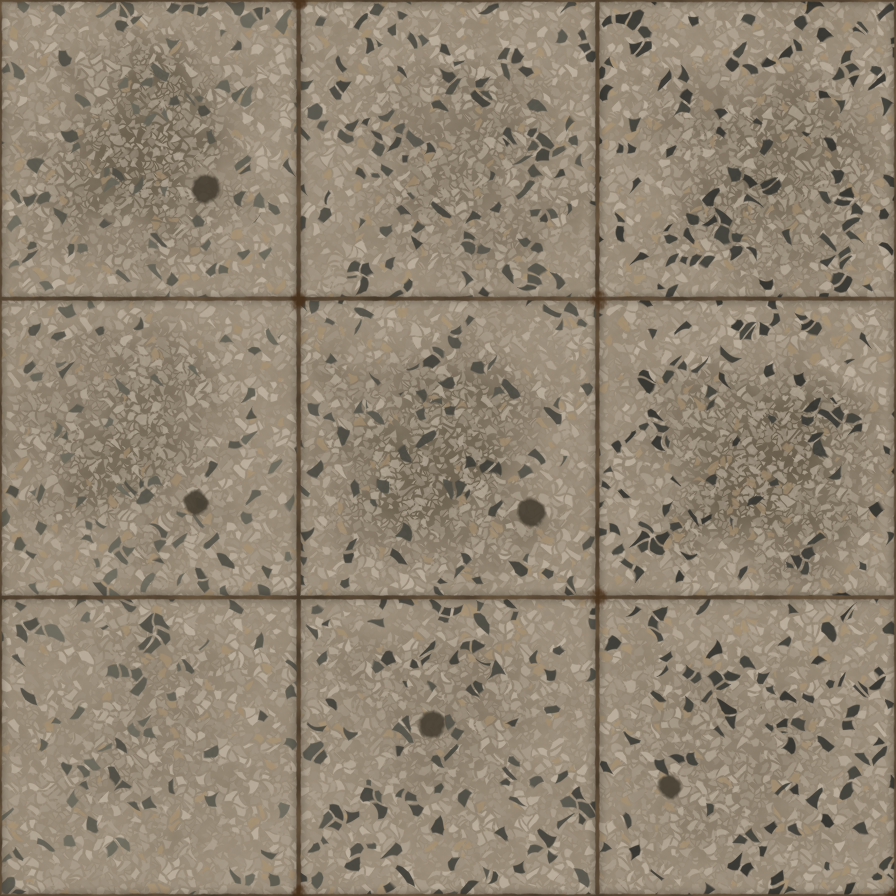
This texture is drawn by a Shadertoy shader. Its source:

```glsl
const float TILES = 3.0;            // tiles across and down
const float FINE_CELLS = 165.0;     // chip cells across the canvas
const float PALE_CELLS = 96.0;
const float DARK_CELLS = 70.0;
const float JOINT_HALF = 0.0022;    // half width of a joint
const float DARK_SHARE = 0.15;
const float STAIN_SHARE = 0.4;

const vec3 CEMENT      = vec3(0.595, 0.543, 0.468);
const vec3 WORN_CEMENT = vec3(0.400, 0.355, 0.290);
const vec3 PALE_LOW    = vec3(0.600, 0.550, 0.480);
const vec3 PALE_HIGH   = vec3(0.760, 0.710, 0.640);
const vec3 OCHRE       = vec3(0.620, 0.520, 0.380);
const vec3 DARK_LEFT   = vec3(0.350, 0.345, 0.305);
const vec3 DARK_RIGHT  = vec3(0.215, 0.215, 0.195);
const vec3 STAIN       = vec3(0.270, 0.245, 0.195);
const vec3 JOINT       = vec3(0.345, 0.280, 0.205);
const vec3 RUST        = vec3(0.270, 0.175, 0.090);

vec2 hash2(vec2 p) {
    vec3 q = fract(p.xyx * vec3(0.1031, 0.1030, 0.0973));
    q += dot(q, q.yzx + 33.33);
    return fract((q.xx + q.yz) * q.zy);
}

// Layered sines, roughly -1 to 1
float waves(vec2 p) {
    float sum = 0.0, amp = 0.5;
    for (int i = 0; i < 4; i++) {
        sum += amp * sin(p.x + 1.7 * sin(p.y)) * cos(p.y - 0.6 * p.x);
        p = mat2(1.3, 1.2, -1.2, 1.3) * p + 2.1;
        amp *= 0.6;
    }
    return sum;
}

// Cellular chips: xy = cell id, z = distance to the cell border
vec3 chips(vec2 p) {
    p += 0.24 * sin(p.yx * 2.3 + 0.7 * sin(p * 0.9));
    vec2 base = floor(p), nearest = vec2(0.0), id = base;
    float best = 9.0;
    for (int y = -1; y <= 1; y++)
    for (int x = -1; x <= 1; x++) {
        vec2 cell = base + vec2(x, y);
        vec2 r = cell + hash2(cell) - p;
        if (dot(r, r) < best) { best = dot(r, r); nearest = r; id = cell; }
    }
    float border = 9.0;
    for (int y = -2; y <= 2; y++)
    for (int x = -2; x <= 2; x++) {
        vec2 cell = id + vec2(x, y);
        vec2 r = cell + hash2(cell) - p;
        vec2 gap = r - nearest;
        if (dot(gap, gap) > 1e-5)
            border = min(border, dot(0.5 * (r + nearest), normalize(gap)));
    }
    return vec3(id, border);
}

float chipMask(float border, float inset, float cells) {
    float soft = 0.03 + 0.6 * cells / iResolution.y;
    return smoothstep(inset - soft, inset + soft, border);
}

void mainImage(out vec4 fragColor, in vec2 fragCoord) {
    vec2 uv = fragCoord / iResolution.xy;
    vec2 grid = uv * TILES;
    vec2 tile = floor(grid), local = fract(grid);
    vec2 seed = 19.0 * tile + 7.0;
    vec2 tileRand = hash2(seed), tileRand2 = hash2(seed + 53.0);
    float pixel = 1.0 / iResolution.y;

    // Worn centre, weaker on the bottom row
    float cloud = waves(local * 7.0 + seed);
    vec2 centre = 0.5 + 0.16 * (tileRand2 - 0.5);
    float wear = smoothstep(0.5, 0.08, length(local - centre) + 0.13 * cloud);
    wear *= (0.5 + 0.5 * tileRand.x) * (tile.y < 0.5 ? 0.4 : 1.0);

    // Cement
    vec3 color = mix(CEMENT, WORN_CEMENT, 0.85 * wear);
    color += 0.018 * cloud + 0.012 * waves(local * 60.0 + seed);

    // Fine pale grit, clearest where worn
    vec3 chip = chips(uv * FINE_CELLS + seed);
    vec2 rnd = hash2(chip.xy + 31.0);
    float mask = chipMask(chip.z, 0.08 + 0.12 * rnd.y, FINE_CELLS) * step(0.4, rnd.x);
    color = mix(color, mix(PALE_LOW, PALE_HIGH, rnd.y), mask * (0.4 + 0.3 * wear));

    // Pale chips, some tinted ochre
    chip = chips(uv * PALE_CELLS + seed);
    rnd = hash2(chip.xy + 11.0);
    mask = chipMask(chip.z, 0.07 + 0.15 * rnd.y, PALE_CELLS) * step(0.38, rnd.x);
    vec3 pale = mix(PALE_LOW, PALE_HIGH, fract(rnd.x * 7.0));
    pale = mix(pale, OCHRE, 0.7 * step(0.94, rnd.x)) * (1.0 - 0.09 * wear);
    color = mix(color, pale, mask * 0.85);

    // Dark chips in loose clusters, blacker to the right
    chip = chips(uv * DARK_CELLS + seed + 5.0);
    rnd = hash2(chip.xy + 71.0);
    float share = DARK_SHARE * (0.75 + 0.5 * tileRand.y) * (1.0 + 1.1 * waves(chip.xy * 0.21));
    mask = chipMask(chip.z, 0.06 + 0.16 * rnd.y, DARK_CELLS) * step(rnd.x, share);
    vec3 dark = mix(DARK_LEFT, DARK_RIGHT, tile.x / (TILES - 1.0));
    dark *= 0.85 + 0.35 * fract(rnd.y * 9.0);
    color = mix(color, dark, mask * 0.92);

    // One round stain on some tiles
    vec2 spot = 0.2 + 0.6 * hash2(seed + 97.0);
    float radius = 0.03 + 0.018 * tileRand.x;
    float blob = length(local - spot) + 0.008 * waves(local * 40.0) - radius;
    float stained = step(tileRand2.x, STAIN_SHARE);
    color = mix(color, STAIN, 0.9 * stained * smoothstep(0.008, -0.008, blob));

    // Joints with ragged, grimy edges and rusty crossings
    vec2 inset = min(local, 1.0 - local) / TILES;
    float ragged = waves(uv * 150.0);
    float joint = min(inset.x, inset.y) + 0.0007 * ragged;
    color *= 1.0 - 0.16 * smoothstep(0.012, 0.0, joint);
    color = mix(color, JOINT * (1.0 + 0.25 * waves(uv * 45.0)),
                smoothstep(JOINT_HALF + pixel, JOINT_HALF - pixel, joint));
    float rusty = step(0.45, hash2(floor(grid + 0.5) + 3.0).x);
    float rust = rusty * smoothstep(0.013, 0.003, length(inset) + 0.006 * ragged);
    color = mix(color, RUST, 0.8 * rust);

    fragColor = vec4(clamp(color, 0.0, 1.0), 1.0);
}
```
